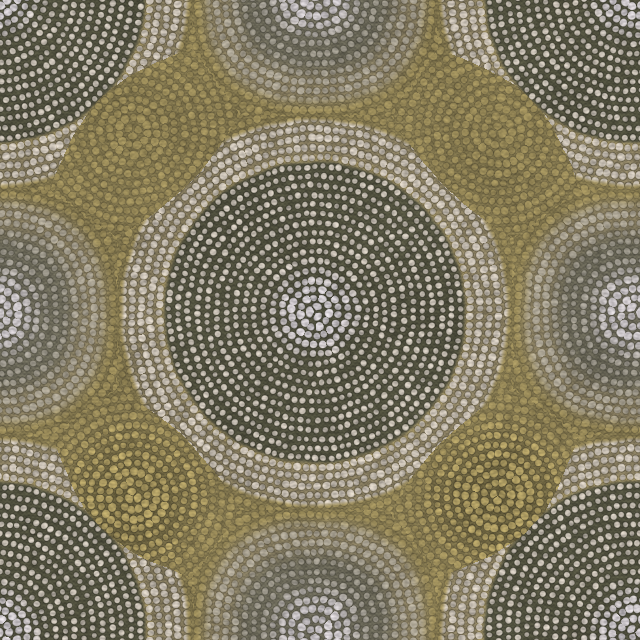
A three.js fragment shader for this pattern:

```glsl
varying vec2 vUv;

const float TAU = 6.2831853;
const float ROW = 0.0147;        // spacing of the bead rings
const float BEAD_STEP = 0.0125;  // spacing of beads along a ring
const float EDGE = 0.0014;       // softness of bead outlines
const vec2 SHIFT = vec2(-0.008, 0.012);
const vec2 GOLD_START = vec2(0.208, 0.225);
const float GOLD_STEP = 0.57;

// Core radius, outer radius and fade width of each medallion
const vec3 BIG = vec3(0.236, 0.302, 0.005);
const vec3 SMALL = vec3(0.125, 0.184, 0.026);
const vec3 GILT = vec3(0.085, 0.140, 0.050);

const vec3 DARK = vec3(0.305, 0.305, 0.235);
const vec3 GREY = vec3(0.405, 0.395, 0.335);
const vec3 KHAKI = vec3(0.515, 0.475, 0.365);
const vec3 OLIVE = vec3(0.500, 0.455, 0.300);
const vec3 DEEP_OLIVE = vec3(0.410, 0.375, 0.240);
const vec3 GOLD = vec3(0.690, 0.620, 0.390);
const vec3 PEARL = vec3(0.790, 0.770, 0.790);
const vec3 ASH = vec3(0.655, 0.635, 0.595);
const vec3 CREAM = vec3(0.750, 0.720, 0.680);

struct Medallion {
  vec2 offset;
  float dist;
  float gap;   // distance beyond the outer radius
  float kind;  // 0 big, 1 small, 2 gilt
  float seed;
  vec3 size;
};

float hash(vec2 p) {
  vec3 q = fract(vec3(p.xyx) * 0.1031);
  q += dot(q, q.yzx + 33.33);
  return fract((q.x + q.y) * q.z);
}

float slope(vec2 cell, vec2 d) {
  float a = TAU * hash(cell);
  return dot(vec2(cos(a), sin(a)), d);
}

float gradientNoise(vec2 p) {
  vec2 i = floor(p), f = fract(p);
  vec2 u = f * f * f * (f * (f * 6.0 - 15.0) + 10.0), e = vec2(1.0, 0.0);
  return mix(mix(slope(i, f), slope(i + e, f - e), u.x),
             mix(slope(i + e.yx, f - e.yx), slope(i + 1.0, f - 1.0), u.x), u.y);
}

// Keep whichever medallion reaches closest to p
void consider(vec2 p, vec2 centre, float kind, vec3 size, inout Medallion best) {
  vec2 v = fract(p - centre + 0.5) - 0.5;
  float power = kind == 1.0 ? 2.4 : 2.0;
  vec2 q = pow(abs(v) + 0.00001, vec2(power));
  float d = pow(q.x + q.y, 1.0 / power);
  if (d - size.y < best.gap) {
    best = Medallion(v, d, d - size.y, kind, hash(centre * 97.0 + 5.0), size);
  }
}

// x: bead coverage, y: dark outline, z: random value per bead
vec3 beads(Medallion m, float radius) {
  float row = floor(m.dist / ROW);
  float ring = (row + 0.5) * ROW;
  float count = max(3.0, floor(TAU * ring / BEAD_STEP));
  float turn = (atan(m.offset.y, m.offset.x) / TAU + 0.5) * count + hash(vec2(row, m.seed * 50.0));
  vec2 id = vec2(mod(floor(turn), count) + m.seed * 71.0, row + 11.0);
  vec2 local = vec2((fract(turn) - 0.5) * TAU * ring / count, m.dist - ring);
  local += (vec2(hash(id), hash(id + 31.7)) - 0.5) * vec2(0.0026, 0.0022);
  float random = hash(id + 63.1);
  float d = length(local) - radius * (0.86 + 0.28 * random);
  float body = 1.0 - smoothstep(-EDGE, EDGE, d);
  float outline = 1.0 - smoothstep(0.0, 0.0014, abs(d - 0.0008));
  return vec3(body, outline, random);
}

void main() {
  vec2 p = vUv;
  vec2 wobble = vec2(gradientNoise(p * 24.0), gradientNoise(p * 24.0 + 40.0));
  p += 0.0026 * wobble;

  // Nearest medallion of the repeating layout
  Medallion m = Medallion(p, 1.0, 10.0, 0.0, 0.0, BIG);
  for (int j = 0; j < 2; j++) {
    for (int i = 0; i < 2; i++) {
      vec2 site = vec2(float(i), float(j));
      bool isBig = i == j;
      consider(p, 0.5 * site + SHIFT, isBig ? 0.0 : 1.0, isBig ? BIG : SMALL, m);
      consider(p, GOLD_START + GOLD_STEP * site, 2.0, GILT, m);
    }
  }
  bool big = m.kind == 0.0, gilt = m.kind == 2.0;

  // Zones from the centre outward
  float core = 1.0 - smoothstep(m.size.x - m.size.z, m.size.x + m.size.z, m.dist);
  float disc = 1.0 - smoothstep(m.size.y - m.size.z, m.size.y + 0.004, m.dist);
  float heart = 1.0 - smoothstep(0.035, 0.095, m.dist);
  float lower = 1.0 - smoothstep(0.35, 0.65, vUv.y);

  // Ground cloth and bead colours
  vec3 coreGround = big ? DARK : (gilt ? mix(OLIVE, DEEP_OLIVE, 0.3 + 0.7 * lower) : GREY);
  vec3 ground = mix(mix(OLIVE, gilt ? OLIVE : KHAKI, disc), coreGround, core);
  vec3 coreBead = gilt ? GOLD : mix(big ? CREAM : ASH, PEARL, heart);
  vec3 beadColour = mix(mix(GOLD, gilt ? GOLD : (big ? CREAM : ASH + 0.04), disc), coreBead, core);
  float radius = mix(0.0053, mix(0.0043, 0.0060, heart), core);
  float strength = mix(0.5, big ? 0.95 : (gilt ? 0.55 + 0.3 * lower : 0.7 + 0.2 * heart), disc);

  // Gilt rim between the big core and its halo
  float rimPos = (m.dist - m.size.x - 0.005) / 0.005;
  if (big) ground = mix(ground, GOLD, 0.6 * exp(-rimPos * rimPos));

  // Woven threads, broken into streaks
  float streak = gradientNoise(vUv * vec2(85.0, 270.0));
  float weave = sin(vUv.x * TAU * 150.0) * sin(vUv.y * TAU * 150.0);
  float patches = gradientNoise(vUv * 7.0 + 13.0);
  ground *= 1.0 + 0.25 * streak + 0.07 * weave + 0.10 * patches;

  // Beads with uneven sheen and worn outlines
  vec3 bead = beads(m, radius);
  float sheen = 0.90 + 0.20 * bead.z + 0.28 * gradientNoise(vUv * vec2(130.0, 230.0) + 7.0);
  vec3 colour = ground * (1.0 - 0.22 * bead.y * strength);
  colour = mix(colour, beadColour * sheen, bead.x * strength);
  gl_FragColor = vec4(clamp(colour, 0.0, 1.0), 1.0);
}
```
